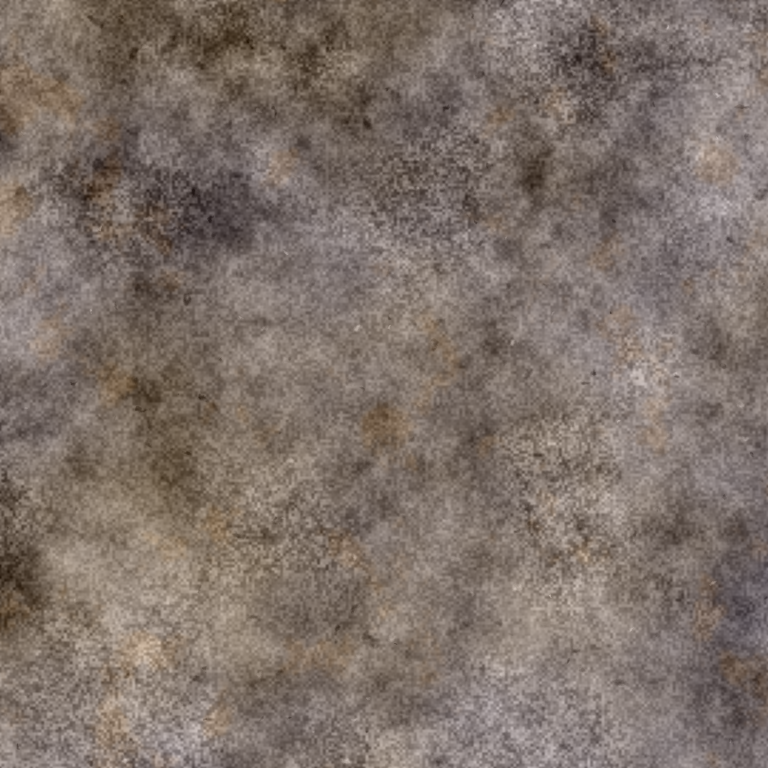
This texture is drawn by a Shadertoy shader. Its source:

```glsl
float hash(vec2 p) {
    vec3 q = fract(vec3(p.xyx) * 0.1031);
    q += dot(q, q.yzx + 33.33);
    return fract((q.x + q.y) * q.z);
}

float noise(vec2 p) {
    vec2 cell = floor(p);
    vec2 f = fract(p);
    f = f * f * (3.0 - 2.0 * f);
    float bottom = mix(hash(cell), hash(cell + vec2(1, 0)), f.x);
    float top = mix(hash(cell + vec2(0, 1)), hash(cell + vec2(1, 1)), f.x);
    return mix(bottom, top, f.y);
}

// Octaves are rotated so that no grid direction shows
float fbm(vec2 p) {
    const mat2 turn = mat2(1.6, 1.2, -1.2, 1.6);
    float sum = 0.0, weight = 0.5;
    for (int i = 0; i < 5; i++) {
        sum += weight * noise(p);
        p = turn * p + 17.3;
        weight *= 0.5;
    }
    return sum / 0.96875;
}

vec2 warp(vec2 p, float scale, float amount) {
    return p + amount * (vec2(fbm(p * scale), fbm(p * scale + 41.0)) - 0.5);
}

float patchMask(vec2 p, vec2 centre, vec2 size) {
    vec2 d = (p - centre) / size;
    return exp(-dot(d, d));
}

float veinMask(vec2 p, vec2 a, vec2 b, float width) {
    vec2 along = b - a;
    float t = clamp(dot(p - a, along) / dot(along, along), 0.0, 1.0);
    float d = length(p - a - along * t) / width;
    return exp(-d * d);
}

// Soft scattered spots; radius is a fraction of the cell size
float spots(vec2 p, float scale, float density, float radius) {
    p *= scale;
    vec2 home = floor(p);
    float cover = 0.0;
    for (int y = -1; y <= 1; y++) {
        for (int x = -1; x <= 1; x++) {
            vec2 cell = home + vec2(x, y);
            vec2 centre = cell + vec2(hash(cell + 3.7), hash(cell + 71.9));
            float size = radius * mix(0.35, 1.0, hash(cell + 129.1));
            float present = step(hash(cell + 211.3), density);
            float strength = mix(0.4, 1.0, hash(cell + 307.7));
            float spot = 1.0 - smoothstep(0.15 * size, size, length(p - centre));
            cover = max(cover, present * strength * spot);
        }
    }
    return cover;
}

// Broad layout of the grime
float stains(vec2 p) {
    float upperLeft = patchMask(p, vec2(0.32, 0.93), vec2(0.25, 0.2))
                    + 0.7 * patchMask(p, vec2(0.13, 0.76), vec2(0.11, 0.12));
    float leftEdge = patchMask(p, vec2(0.02, 0.31), vec2(0.08, 0.08))
                   + 0.65 * patchMask(p, vec2(0.06, 0.45), vec2(0.11, 0.13));
    float lowerRight = 0.55 * patchMask(p, vec2(0.95, 0.16), vec2(0.17, 0.13));
    float vein = 0.7 * veinMask(p, vec2(0.8, 0.93), vec2(0.69, 0.58), 0.035);
    return min(upperLeft + leftEdge + lowerRight + vein, 1.1);
}

void mainImage(out vec4 fragColor, in vec2 fragCoord) {
    vec2 p = fragCoord / iResolution.y;

    // Grime with ragged, speckled borders
    float grime = stains(warp(p, 7.0, 0.35));
    float ragged = smoothstep(0.36, 0.64, fbm(p * 20.0 + 5.0));
    float cloud = fbm(p * 5.0 + 23.0) - 0.5;
    float mottle = fbm(p * 26.0 + 61.0) - 0.5;

    // Fine grit, crisper where the surface is frosted
    float frost = smoothstep(0.45, 0.66, fbm(p * 5.5 + 87.0));
    float grit = 0.65 * noise(p * 270.0) + 0.35 * noise(p * 140.0 + 9.0) - 0.5;

    float tone = 0.535 + 0.26 * cloud + 0.28 * mottle;
    tone += grit * mix(0.24, 0.4, frost) + 0.02 * frost;
    tone -= grime * mix(0.08, 0.21, ragged);

    // Blots, pits and pale chips
    vec2 rough = warp(p, 45.0, 0.03);
    tone -= 0.09 * spots(rough, 13.0, 0.35, 0.42);
    tone -= 0.13 * spots(rough, 42.0, 0.22, 0.42) * (0.4 + ragged);
    tone += 0.17 * spots(warp(p, 90.0, 0.012), 30.0, 0.07, 0.2);
    tone = clamp(tone, 0.13, 0.8);

    // Brown on the left drifting to mauve grey on the right
    vec3 stone = vec3(tone) - vec3(0.0, 0.049, 0.079);
    float mauve = 0.035 * (p.x - 0.5) + 0.16 * (fbm(p * 4.0 + 133.0) - 0.5);
    stone += mauve * vec3(-0.2, 0.1, 1.0);
    float rust = smoothstep(0.62, 0.78, fbm(p * 14.0 + 171.0));
    stone += rust * vec3(0.03, 0.0, -0.04);

    fragColor = vec4(stone, 1.0);
}
```
